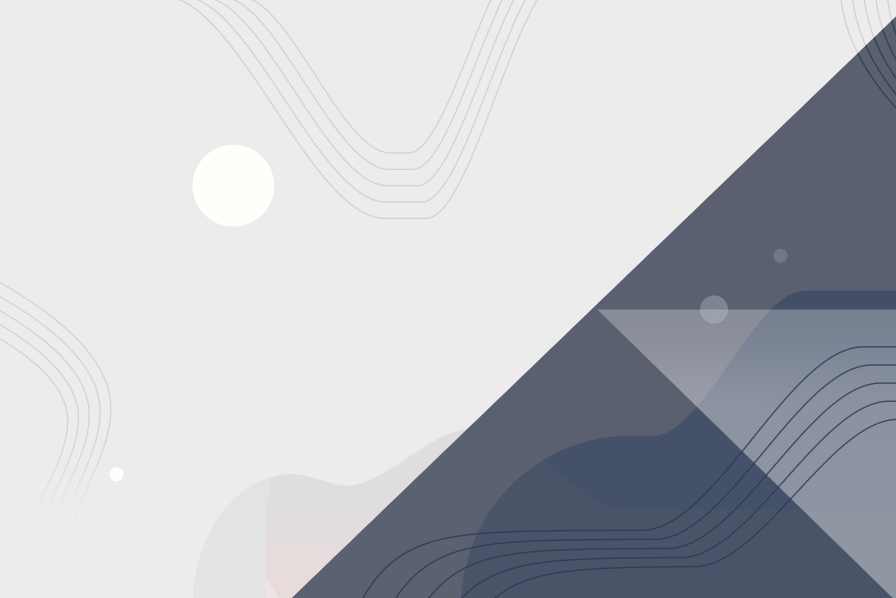
A Shadertoy shader for this background:

```glsl
#define PAPER vec3(1.0, 0.996, 0.985)
#define NAVY vec3(0.23, 0.28, 0.365)
#define SLATE vec3(0.36, 0.38, 0.44)
#define INK vec3(0.16, 0.22, 0.33)
#define LINE_GREY vec3(0.80, 0.81, 0.83)
#define LINE_HALF_WIDTH 0.006
#define LINE_COUNT 5
#define CANVAS vec2(7.68, 5.12)

// Signed field to pixel distance, fill and stroke coverage
float pixels(float f) {
    return f / max(length(vec2(dFdx(f), dFdy(f))), 1e-5);
}
float fill(float f) {
    return clamp(0.5 - pixels(f), 0.0, 1.0);
}
float stroke(float f) {
    float halfWidth = LINE_HALF_WIDTH * iResolution.y / CANVAS.y;
    return clamp(0.5 + halfWidth - abs(pixels(f)), 0.0, 1.0);
}
float disc(vec2 p, vec2 center, float radius) {
    return fill(length(p - center) - radius);
}

// Height of a quarter ellipse rising to its top at x = peak
float shoulder(float x, float peak, vec2 radii) {
    float u = max(peak - x, 0.0) / radii.x;
    return radii.y * sqrt(max(1.0 - u * u, 0.0));
}

// Wave outlines, with y pointing down
float leftCloud(float x) {
    return 1.05 + 0.9 * sin(1.5708 * min(x / 1.25, 1.0))
         - 0.7 * smoothstep(1.25, 2.75, x);
}
float paperDrop(float x) {
    float d = x - 5.22;
    return 1.87 * smoothstep(2.15, 4.05, x) - 0.04
         - 1.62 * (0.5 + 0.5 * d / sqrt(d * d + 0.04))
         - 0.25 * smoothstep(5.7, 6.4, x);
}
float backHill(float x) {
    return 4.5 - shoulder(x, 3.8, vec2(1.52, 1.53))
         + 0.17 * smoothstep(3.8, 4.8, x) - 0.22 * smoothstep(4.8, 5.8, x)
         + 0.9 * smoothstep(5.8, 7.2, x) + step(x, 2.28) * 2.0;
}
float frontHill(float x) {
    return 5.2 - shoulder(x, 2.5, vec2(0.85, 1.14)) + 0.1 * smoothstep(2.5, 3.0, x)
         - 0.49 * smoothstep(2.95, 4.05, x) + 0.7 * smoothstep(4.1, 5.4, x);
}
float cornerHill(float x) {
    float u = max(x - 1.2, 0.0) / 1.2;
    return 4.45 - 0.22 * smoothstep(0.2, 1.2, x) + 0.9 * u * u;
}
float slateHill(float x) {
    return 5.2 - shoulder(x, 5.4, vec2(1.45, 1.47)) - 1.24 * smoothstep(5.6, 6.9, x);
}

// Families of thin lines, t runs across the family
float valleyLine(vec2 p, float t) {
    float fall = smoothstep(mix(3.5, 3.65, t), mix(4.55, 4.85, t), p.x);
    float rise = smoothstep(mix(2.05, 1.4, t), mix(3.35, 3.3, t), p.x);
    return p.y + 0.03 - mix(1.34, 1.9, t) * rise + mix(1.75, 2.1, t) * fall;
}
float edgeLine(vec2 p, float t) {
    float bulge = mix(0.58, 0.95, t), bend = mix(3.6, 3.5, t);
    float u = max(bend - p.y, 0.0) / mix(0.7, 1.08, t);
    return p.x - bulge * (1.0 - u * u) + 0.38 * smoothstep(bend, 4.8, p.y);
}
float cornerLine(vec2 p, float t) {
    return p.x - 7.21 - 0.4 * t - 0.12 * p.y - 0.42 * p.y * p.y;
}
float riverLine(vec2 p, float t) {
    float climb = smoothstep(mix(5.5, 5.95, t), mix(7.4, 7.7, t), p.x);
    float entry = mix(0.6, 0.28, t) * exp(-3.0 * (p.x - mix(3.1, 4.23, t)));
    return p.y - mix(4.54, 4.85, t) - entry + mix(1.57, 1.26, t) * climb;
}

void mainImage(out vec4 fragColor, in vec2 fragCoord) {
    vec2 p = fragCoord / iResolution.xy;
    p.y = 1.0 - p.y;
    float v = p.y;
    p *= CANVAS;

    float sky = fill(p.y - 0.97 + 0.22 * (p.x - 6.2) * (p.x - 6.2));
    float back = fill(p.y - backHill(p.x));
    float front = fill(p.y - frontHill(p.x));

    // Pale side
    vec3 pale = mix(vec3(0.945, 0.98, 0.985), vec3(0.943), smoothstep(0.0, 0.5, v));
    pale = mix(pale, vec3(0.93, 0.895, 0.895), smoothstep(0.4, 1.0, v));
    vec3 cloud = mix(vec3(0.915, 0.965, 0.975), vec3(0.92, 0.935, 0.937), smoothstep(0.0, 0.36, v));
    pale = mix(pale, cloud, fill(p.y - leftCloud(p.x)) * step(p.x, 4.0));
    pale = mix(pale, vec3(0.92, 0.965, 0.975), sky);
    pale = mix(pale, PAPER, fill(p.y - paperDrop(p.x)));
    pale = mix(pale, mix(vec3(0.88, 0.865, 0.87), vec3(0.91, 0.86, 0.86), smoothstep(0.85, 1.0, v)),
               fill(p.y - cornerHill(p.x)));
    pale = mix(pale, vec3(0.896, 0.892, 0.897), back * 0.9);
    pale = mix(pale, vec3(0.935, 0.928, 0.935), front * 0.9);
    pale = mix(pale, PAPER, disc(p, vec2(2.0, 1.59), 0.35));
    pale = mix(pale, PAPER, disc(p, vec2(1.0, 4.06), 0.06));

    // Dark side
    vec3 dark = mix(vec3(0.30, 0.39, 0.475), vec3(0.29, 0.33, 0.41), smoothstep(0.12, 0.55, v));
    dark = mix(dark, vec3(0.275, 0.385, 0.455), sky);
    dark = mix(dark, NAVY + vec3(0.02, 0.0, 0.02) * smoothstep(0.6, 0.8, v), back);
    dark = mix(dark, vec3(0.265, 0.315, 0.41), front * 0.9);
    dark = mix(dark, SLATE, fill(p.y - slateHill(p.x)) * 0.97);
    float wedge = fill(2.65 - p.y) * fill((p.y - 2.65) * 1.025 - (p.x - 5.12));
    dark = mix(dark, vec3(1.0), wedge * mix(0.28, 0.385, smoothstep(0.52, 0.7, v)));
    dark = mix(dark, vec3(0.75, 0.78, 0.82), 0.35 * disc(p, vec2(6.12, 2.65), 0.12));
    dark = mix(dark, vec3(0.75, 0.78, 0.82), 0.22 * disc(p, vec2(6.69, 2.19), 0.06));

    // Line families
    float fade = 1.0 - smoothstep(3.6, 4.65, p.y);
    for (int i = 0; i < LINE_COUNT; i++) {
        float t = float(i) / float(LINE_COUNT - 1);
        float corner = stroke(cornerLine(p, t));
        pale = mix(pale, LINE_GREY, max(corner, stroke(valleyLine(p, t))) * 0.85);
        pale = mix(pale, LINE_GREY, stroke(edgeLine(p, t)) * fade * 0.8);
        dark = mix(dark, INK, max(corner, stroke(riverLine(p, t))) * 0.8);
    }

    // Diagonal split
    float diagonal = (7.68 - p.x) * 0.9614 + 0.14 - p.y;
    fragColor = vec4(mix(pale, dark, fill(diagonal)), 1.0);
}
```
